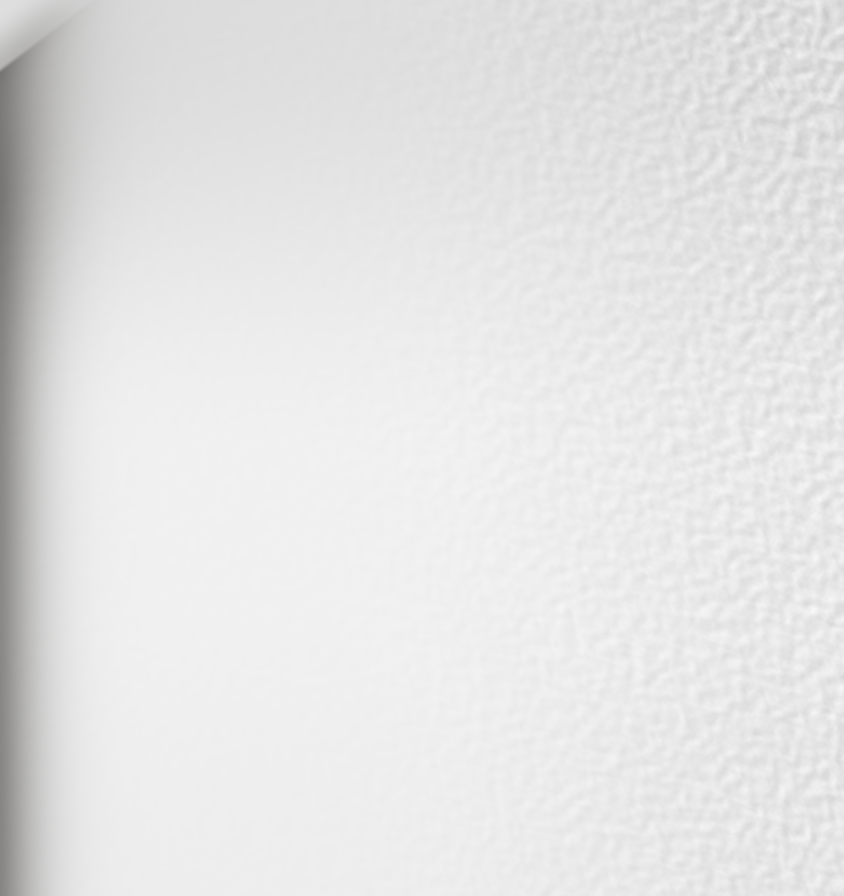
Write a WebGL 2 fragment shader that draws this texture.

```glsl
#version 300 es
precision highp float;
// A softly lit white plaster wall: smooth gradients shade the left edge and top,
// a slanted ceiling crease cuts the upper left corner, and embossed gradient
// noise gives a rough grain that grows stronger toward the right.

#define GRAIN_FREQ 66.0
#define GRAIN_DEPTH 0.060
#define GRAIN_START 0.28
#define EDGE_DARKNESS 0.41
#define EDGE_WIDTH 0.046
#define CREASE_HEIGHT 0.921
#define CREASE_SLOPE 0.71
#define WALL_BRIGHT 0.942
#define WALL_TOP 0.872

uniform vec2 u_resolution;
out vec4 fragColor;

// Random unit gradient for a lattice cell
vec2 cellGradient(vec2 cell) {
  vec3 q = fract(cell.xyx * vec3(0.1031, 0.1030, 0.0973));
  q += dot(q, q.yzx + 33.33);
  float angle = 6.28319 * fract((q.x + q.y) * q.z);
  return vec2(cos(angle), sin(angle));
}

float gradientNoise(vec2 p) {
  vec2 i = floor(p), f = p - i;
  vec2 w = f * f * f * (f * (f * 6.0 - 15.0) + 10.0);
  float a = dot(cellGradient(i), f);
  float b = dot(cellGradient(i + vec2(1, 0)), f - vec2(1, 0));
  float c = dot(cellGradient(i + vec2(0, 1)), f - vec2(0, 1));
  float d = dot(cellGradient(i + vec2(1, 1)), f - vec2(1, 1));
  return mix(mix(a, b, w.x), mix(c, d, w.x), w.y);
}

// Plaster height: warped bumps in three octaves
float plasterHeight(vec2 p) {
  p += 0.3 * vec2(gradientNoise(p * 0.6), gradientNoise(p * 0.6 + 19.0));
  float height = 0.0, amplitude = 1.0;
  for (int octave = 0; octave < 3; octave++) {
    height += amplitude * gradientNoise(p);
    p = mat2(0.8, 0.6, -0.6, 0.8) * p * 1.8 + 7.3;
    amplitude *= 0.45;
  }
  return height;
}

// Smooth light on the wall, darkest along the left edge
float wallLight(vec2 uv) {
  float light = mix(WALL_BRIGHT, WALL_TOP, smoothstep(0.48, 1.0, uv.y));
  light -= 0.012 * smoothstep(0.35, 0.0, uv.y);
  light -= 0.034 * smoothstep(0.45, 1.0, uv.x) * (1.0 - 0.8 * smoothstep(0.6, 1.0, uv.y));
  light -= 0.055 * exp(-uv.x / 0.14) * smoothstep(0.55, 0.95, uv.y);
  float width = EDGE_WIDTH + 0.014 * smoothstep(0.5, 0.9, uv.y);
  float darkness = EDGE_DARKNESS - 0.09 * smoothstep(0.75, 0.95, uv.y);
  return light - darkness * exp(-pow(uv.x / width, 1.35));
}

// Emboss relief: slope of the height toward the light
float grainRelief(vec2 p, vec2 uv) {
  vec2 q = p * GRAIN_FREQ;
  vec2 toLight = vec2(-0.22, 0.20);
  float slope = plasterHeight(q - toLight) - plasterHeight(q + toLight);
  float strength = pow(smoothstep(GRAIN_START, 1.1, uv.x), 1.3);
  strength *= 1.0 + 0.35 * smoothstep(0.65, 1.0, uv.y);
  return slope * GRAIN_DEPTH * (strength + 0.05);
}

void main() {
  vec2 uv = gl_FragCoord.xy / u_resolution;
  vec2 p = gl_FragCoord.xy / u_resolution.y;

  // Wall with grain and slow mottling
  float wall = wallLight(uv) + grainRelief(p, uv);
  wall += 0.006 * gradientNoise(p * 9.0) * smoothstep(0.2, 0.9, uv.x);

  // Ceiling corner above the crease
  float above = uv.y - CREASE_HEIGHT - CREASE_SLOPE * uv.x;
  float ceiling = mix(0.70, 0.87, smoothstep(-0.005, 0.065, above));
  ceiling += 0.12 * smoothstep(0.02, 0.12, uv.x) * smoothstep(0.06, 0.0, above);
  wall -= 0.05 * exp(-abs(above) / 0.02) * smoothstep(0.16, 0.0, uv.x);
  float light = mix(wall, ceiling, smoothstep(-0.004, 0.004, above));

  // Shadows lean slightly warm
  vec3 shadowTint = vec3(0.003, 0.0, -0.006) * smoothstep(0.9, 0.6, light);
  fragColor = vec4(clamp(vec3(light) + shadowTint, 0.0, 1.0), 1.0);
}
```
